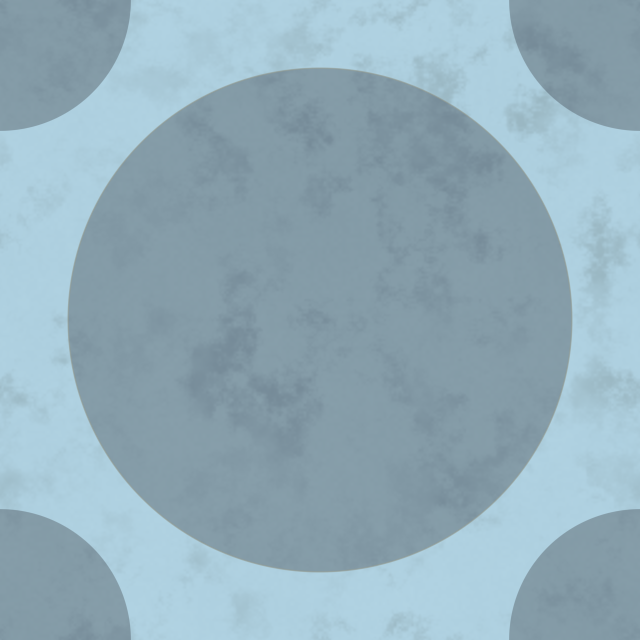
Write a WebGL 2 fragment shader that draws this pattern.

```glsl
#version 300 es
precision highp float;
// Polka dots: one large disc in the middle of the tile and a smaller one
// wrapped around its corners, drawn with distance functions. Periodic
// value noise lays faint, clustered stains over both colours.

uniform vec2 u_resolution;
out vec4 outColor;

float hash(vec2 cell) {
    return fract(sin(dot(cell, vec2(127.1, 311.7))) * 43758.5453);
}

// Value noise whose lattice wraps every `period` cells
float wrappedNoise(vec2 uv, float period, float seed) {
    vec2 p = uv * period;
    vec2 cell = floor(p);
    vec2 f = fract(p);
    f = f * f * (3.0 - 2.0 * f);
    vec2 lo = mod(cell, period);
    vec2 hi = mod(cell + 1.0, period);
    float bottom = mix(hash(lo + seed), hash(vec2(hi.x, lo.y) + seed), f.x);
    float top = mix(hash(vec2(lo.x, hi.y) + seed), hash(hi + seed), f.x);
    return mix(bottom, top, f.y);
}

float wrappedFbm(vec2 uv, float period, float seed) {
    float sum = 0.0;
    float total = 0.0;
    float amplitude = 1.0;
    for (int octave = 0; octave < 5; octave++) {
        sum += amplitude * wrappedNoise(uv, period, seed);
        total += amplitude;
        amplitude *= 0.68;
        period *= 2.0;
        seed += 17.0;
    }
    return sum / total;
}

// Signed distance to a disc that repeats once per tile
float discDistance(vec2 uv, vec2 center, float radius) {
    return length(fract(uv - center + 0.5) - 0.5) - radius;
}

void main() {
    vec2 uv = gl_FragCoord.xy / u_resolution;
    float pixel = 1.0 / min(u_resolution.x, u_resolution.y);

    // Discs
    float largeDisc = discDistance(uv, vec2(0.5), 0.3935);
    float cornerDisc = discDistance(uv, vec2(0.0), 0.2045);
    float disc = min(largeDisc, cornerDisc);
    float coverage = 1.0 - smoothstep(-0.7 * pixel, 0.7 * pixel, disc);

    // Worn surface: fine stains gathered into broad patches, plus grain
    float patches = smoothstep(0.35, 0.65, wrappedFbm(uv, 5.0, 3.0));
    float stain = smoothstep(0.45, 0.75, wrappedFbm(uv, 16.0, 41.0));
    stain *= mix(0.3, 1.0, patches);
    float cloud = wrappedFbm(uv, 4.0, 83.0) - 0.5;
    float grain = wrappedNoise(uv, 160.0, 7.0) - 0.5;

    vec3 paleBlue = mix(vec3(0.685, 0.818, 0.880), vec3(0.610, 0.725, 0.770), stain);
    vec3 slate = mix(vec3(0.520, 0.612, 0.658), vec3(0.462, 0.545, 0.597), stain);
    vec3 color = mix(paleBlue, slate, coverage);
    color += 0.025 * cloud + 0.008 * grain;

    // Hairline tan rim on the large disc
    float rim = 1.0 - smoothstep(0.0, 0.0006 + pixel, abs(largeDisc));
    color = mix(color, vec3(0.57, 0.60, 0.56), 0.6 * rim);

    outColor = vec4(color, 1.0);
}
```
